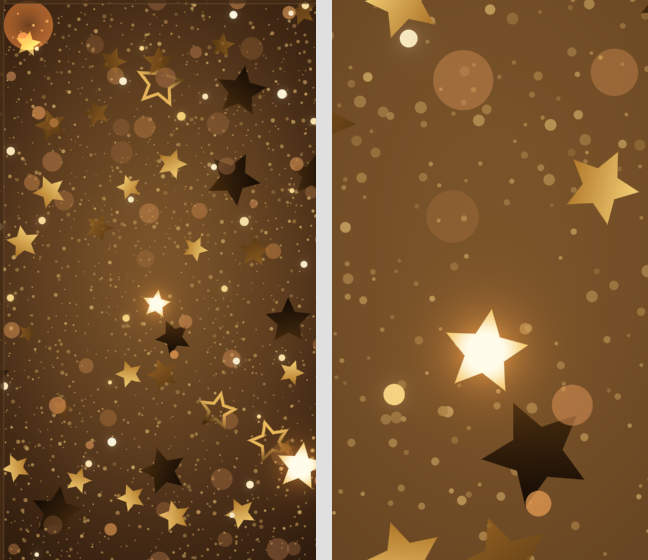
Left, the full canvas; right, a detail of the centre.
Reproduce this background procedurally as a WebGL 1 fragment shader.

```glsl
precision highp float;
// Festive backdrop: a warm brown vignette strewn with gold dust, bokeh discs and stars.
// Each layer is a jittered grid: a pixel visits the 3x3 cells around it and blends
// the shape that each cell holds. One unit is the width of the canvas.

uniform vec2 u_resolution;

#define DUST_CELL 0.033
#define DUST_DENSITY 0.46
#define BOKEH_CELL 0.15
#define BOKEH_DENSITY 0.58
#define SPARK_CELL 0.16
#define STAR_CELL 0.22
#define STAR_DENSITY 0.92
#define OUTLINE_WIDTH 0.0048
#define GLOW_STRENGTH 0.75
#define FRAME_INSET 0.012

const float TAU = 6.28319;

vec4 hash4(vec2 cell, float seed) {
  vec4 h = fract(vec4(cell, seed, cell.x) * vec4(0.1031, 0.103, 0.0973, 0.1099));
  h += dot(h, h.wzxy + 33.33);
  return fract((h.xxyz + h.yzzw) * h.zywx);
}

float cornerSlope(vec2 corner, vec2 p) {
  return dot(hash4(corner, 91.0).xy * 2.0 - 1.0, p - corner);
}

float gradientNoise(vec2 p) {
  vec2 i = floor(p), f = p - i, u = f * f * (3.0 - 2.0 * f), e = vec2(1.0, 0.0);
  return mix(mix(cornerSlope(i, p), cornerSlope(i + e, p), u.x),
             mix(cornerSlope(i + e.yx, p), cornerSlope(i + 1.0, p), u.x), u.y);
}

// Coverage of a shape with signed distance d, smoothed over about one pixel
float cover(float d) {
  return clamp(0.5 - d * u_resolution.x / 1.3, 0.0, 1.0);
}

float starDistance(vec2 p, float radius) {
  float a = mod(atan(p.x, p.y) + TAU * 0.1, TAU * 0.2) - TAU * 0.1;
  vec2 folded = length(p) * vec2(cos(a), abs(sin(a)));
  return dot(folded - vec2(radius, 0.0), vec2(0.418, 0.908));
}

vec2 rotate(vec2 p, float a) {
  return mat2(cos(a), sin(a), -sin(a), cos(a)) * p;
}

vec3 vignette(vec2 p, float height) {
  float t = length((p - vec2(0.5, 0.53 * height)) * vec2(1.1, 0.75));
  vec3 c = mix(vec3(0.475, 0.325, 0.16), vec3(0.335, 0.215, 0.11), smoothstep(0.0, 0.64, t));
  return mix(c, vec3(0.18, 0.105, 0.05), smoothstep(0.4, 0.95, t));
}

void addDust(inout vec3 col, vec2 p, vec2 cell, float seed) {
  vec4 h = hash4(cell, seed), k = hash4(cell, seed + 7.0);
  vec2 q = p - (cell + h.xy) * DUST_CELL;
  float density = DUST_DENSITY + 0.9 * gradientNoise(cell * 0.2 + seed);
  float radius = mix(0.0018, 0.0066, h.z * h.z);
  vec3 tint = mix(vec3(0.62, 0.46, 0.25), vec3(0.78, 0.64, 0.38), k.x);
  col = mix(col, tint, cover(length(q) - radius) * step(h.w, density) * mix(0.45, 0.95, k.y));
}

void addBokeh(inout vec3 col, vec2 p, vec2 cell) {
  vec4 h = hash4(cell, 21.0), k = hash4(cell, 27.0);
  float d = length(p - (cell + h.xy) * BOKEH_CELL) - mix(0.012, 0.036, h.z);
  float alpha = mix(0.85, 0.18, clamp(h.z * 0.6 + k.x * 0.6, 0.0, 1.0));
  vec3 tint = mix(vec3(0.72, 0.48, 0.31), vec3(0.92, 0.62, 0.33), k.y);
  col = mix(col, tint, cover(d) * alpha * step(h.w, BOKEH_DENSITY));
}

// Bright cream dots, more frequent toward the sides
void addSpark(inout vec3 col, vec2 p, vec2 cell) {
  vec4 h = hash4(cell, 41.0);
  vec2 center = (cell + h.xy) * SPARK_CELL;
  float d = length(p - center) - mix(0.006, 0.015, h.z);
  float shown = step(h.w, 0.15 + 0.9 * abs(center.x - 0.5));
  vec3 tint = mix(vec3(0.93, 0.78, 0.45), vec3(0.96, 0.94, 0.87), fract(h.z * 7.0));
  col = mix(col, tint, (cover(d) * 0.92 + 0.12 * exp(-max(d, 0.0) * 120.0)) * shown);
}

// A star is faint bronze, solid gold, near black or a thin gold outline
void addStar(inout vec3 col, vec2 p, vec2 cell) {
  vec4 h = hash4(cell, 61.0), k = hash4(cell, 67.0);
  vec2 q = rotate(p - (cell + 0.5 + 0.8 * (h.xy - 0.5)) * STAR_CELL, k.x - 0.5);
  float kind = h.z, radius = mix(0.028, 0.052, k.y), alpha = 0.75;
  if (kind > 0.36) { radius = mix(0.04, 0.054, k.y); alpha = 1.0; }
  if (kind > 0.64) radius = mix(0.05, 0.1, k.y);
  if (kind > 0.8) radius = mix(0.06, 0.085, k.y);
  float d = starDistance(q, radius);
  float sheen = clamp(0.5 + 0.6 * dot(q, rotate(vec2(0.0, 1.0), k.z * TAU)) / radius, 0.0, 1.0);
  vec3 tint = mix(vec3(0.36, 0.22, 0.06), vec3(0.58, 0.38, 0.12), sheen);
  if (kind > 0.36) tint = mix(vec3(0.7, 0.48, 0.17), vec3(0.94, 0.79, 0.44), sheen);
  if (kind > 0.64) tint = mix(vec3(0.09, 0.05, 0.02), vec3(0.26, 0.16, 0.05), sheen);
  if (kind > 0.8) {
    tint = mix(vec3(0.28, 0.17, 0.05), vec3(0.9, 0.71, 0.35), smoothstep(0.0, 0.6, sheen));
    d = abs(d + OUTLINE_WIDTH) - OUTLINE_WIDTH;
  }
  col = mix(col, tint, cover(d) * alpha * step(h.w, STAR_DENSITY));
}

void addGlowingStar(inout vec3 col, vec2 p, float radius) {
  float r = length(p) / radius;
  col += vec3(1.0, 0.62, 0.24) * GLOW_STRENGTH * exp(-1.9 * r);
  vec3 tint = mix(vec3(1.0, 0.99, 0.92), vec3(0.96, 0.77, 0.38), smoothstep(0.35, 1.1, r));
  col = mix(col, tint, cover(starDistance(rotate(p, 0.15), radius)));
}

void main() {
  vec2 p = gl_FragCoord.xy / u_resolution.x;
  float height = u_resolution.y / u_resolution.x;
  vec3 col = vignette(p, height);

  for (float y = -1.0; y <= 1.0; y++) for (float x = -1.0; x <= 1.0; x++) {
    addDust(col, p, floor(p / DUST_CELL) + vec2(x, y), 3.0);
    addDust(col, p, floor(p / DUST_CELL) + vec2(x, y), 12.0);
  }
  for (float y = -1.0; y <= 1.0; y++) for (float x = -1.0; x <= 1.0; x++)
    addStar(col, p, floor(p / STAR_CELL) + vec2(x, y));
  for (float y = -1.0; y <= 1.0; y++) for (float x = -1.0; x <= 1.0; x++) {
    addBokeh(col, p, floor(p / BOKEH_CELL) + vec2(x, y));
    addSpark(col, p, floor(p / SPARK_CELL) + vec2(x, y));
  }

  // Large lit disc in the top corner, then the two glowing stars
  float disc = length(p - vec2(0.09, height - 0.08)) - 0.078;
  col += vec3(0.42, 0.23, 0.1) * cover(disc) * smoothstep(-0.15, 0.0, disc);
  for (float i = 0.0; i < 2.0; i++)
    addGlowingStar(col, p - mix(vec2(0.495, 0.457 * height), vec2(0.95, 0.167 * height), i),
                   mix(0.046, 0.078, i));

  // Thin frame line along the left and top edges
  float inset = min(p.x, height - p.y) - FRAME_INSET;
  col = mix(col, vec3(0.27, 0.17, 0.08), cover(inset) * 0.8);
  col = mix(col, vec3(0.52, 0.4, 0.27), cover(abs(inset) - 0.0012) * 0.5);
  gl_FragColor = vec4(min(col, 1.0), 1.0);
}
```
